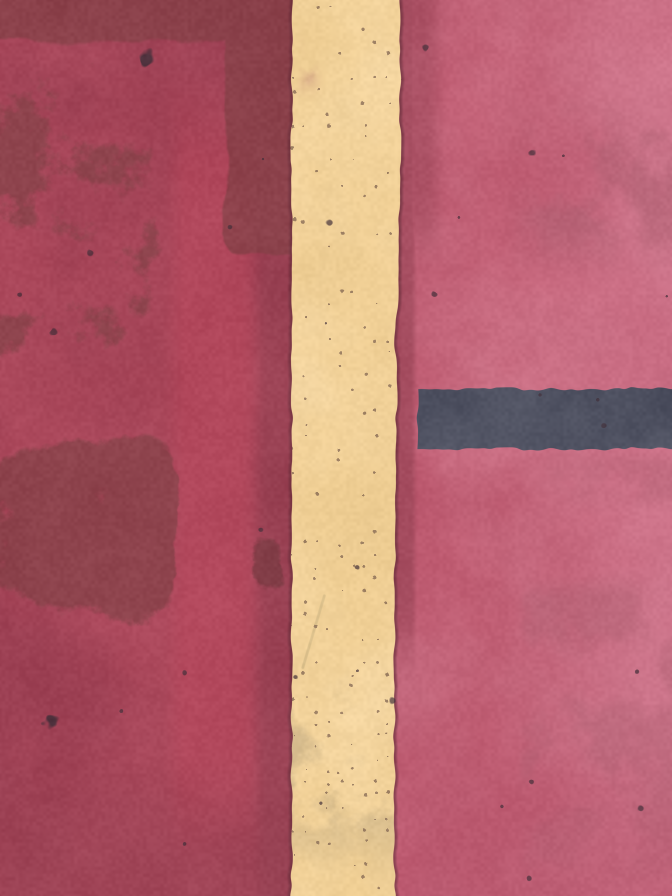
Reproduce this texture procedurally as a Shadertoy shader.

```glsl
// A weathered painted wall: two red panels split by a cream stripe, with a slate bar.
// Soft boxes place the paint layers, fractal noise frays them into worn patches,
// and hashed cells scatter pits and grain.

float hash(vec2 p) {
    vec3 q = fract(p.xyx * 0.1031);
    q += dot(q, q.yzx + 33.33);
    return fract((q.x + q.y) * q.z);
}

float noise(vec2 p) {
    vec2 i = floor(p), f = fract(p);
    f = f * f * (3.0 - 2.0 * f);
    return mix(mix(hash(i), hash(i + vec2(1, 0)), f.x),
               mix(hash(i + vec2(0, 1)), hash(i + vec2(1, 1)), f.x), f.y);
}

float fbm(vec2 p) {
    float sum = 0.0, amp = 0.46;
    for (int i = 0; i < 6; i++) {
        sum += amp * noise(p);
        p = mat2(1.6, 1.2, -1.2, 1.6) * p + 17.3;
        amp *= 0.55;
    }
    return sum;
}

// Box mask; r holds left, bottom, right, top.
float box(vec2 p, vec4 r, vec2 soft) {
    vec2 m = smoothstep(r.xy - soft, r.xy + soft, p)
           * (1.0 - smoothstep(r.zw - soft, r.zw + soft, p));
    return m.x * m.y;
}

// Turns a soft mask into a patch with eroded edges.
float worn(float mask, float grain, float bite) {
    return smoothstep(0.44, 0.58, mask + (grain - 0.5) * bite) * smoothstep(0.0, 0.15, mask);
}

// Irregular spots, at most one in each cell.
float specks(vec2 p, float cells, float chance, float size) {
    vec2 g = p * cells, id = floor(g);
    vec2 centre = 0.3 + 0.4 * vec2(hash(id + 3.1), hash(id + 9.7));
    float r = size * (0.5 + hash(id + 5.3)) * (0.7 + 0.6 * noise(g * 9.0));
    return (1.0 - smoothstep(r * 0.6, r * 1.2, distance(fract(g), centre)))
         * step(hash(id + 21.0), chance);
}

// A ragged chip of paint.
float chip(vec2 p, vec2 centre, float r) {
    return 1.0 - smoothstep(0.6, 1.1, distance(p, centre) / r + 1.2 * noise(p * 130.0) - 0.6);
}

float segment(vec2 p, vec2 a, vec2 b) {
    vec2 d = b - a;
    return length(p - a - d * clamp(dot(p - a, d) / dot(d, d), 0.0, 1.0));
}

vec3 leftPanel(vec2 uv, float cloud, float grain) {
    vec3 brown = vec3(0.53, 0.255, 0.285), dull = vec3(0.58, 0.25, 0.317);
    vec3 col = mix(vec3(0.61, 0.25, 0.325), vec3(0.68, 0.29, 0.365), cloud);
    // Bright vertical coat, then the dull strip beside the stripe.
    float coat = box(uv, vec4(0.26, 0.08, 0.375, 0.86), vec2(0.02, 0.08));
    float strip = box(uv, vec4(0.385, -0.2, 0.5, 0.72), vec2(0.015, 0.03));
    col = mix(col, vec3(0.71, 0.28, 0.36), 0.7 * coat);
    col = mix(col, dull, 0.65 * strip);
    // Worn brown areas: top border, upper column, mottling, solid block.
    float top = box(uv, vec4(-0.2, 0.955, 0.5, 1.2), vec2(0.05, 0.025));
    float column = box(uv, vec4(0.335, 0.715, 0.5, 1.2), vec2(0.025, 0.02));
    float mottle = 0.49 * box(uv, vec4(-0.2, 0.58, 0.25, 0.92), vec2(0.03, 0.06));
    float block = 0.78 * box(uv, vec4(-0.2, 0.315, 0.262, 0.51), vec2(0.02, 0.05));
    float scuff = 0.46 * box(uv, vec4(0.37, 0.33, 0.43, 0.41), vec2(0.02, 0.03));
    col = mix(col, brown, 0.85 * worn(max(top, column), grain, 0.6));
    col = mix(col, brown, 0.85 * worn(max(mottle, block), grain, 1.1));
    col = mix(col, brown * 0.85, 0.7 * worn(scuff, grain, 1.2));
    return mix(col, dull, 0.5 - 0.5 * smoothstep(0.0, 0.2, uv.y));
}

vec3 rightPanel(vec2 uv, float cloud, float grain) {
    vec3 col = mix(vec3(0.74, 0.35, 0.435), vec3(0.80, 0.45, 0.53), cloud);
    col = mix(col, vec3(0.83, 0.49, 0.58), 0.55 * smoothstep(0.68, 1.05, uv.x));
    // Rubbed rectangles of an older coat.
    float rubbed = 0.65 * box(uv, vec4(0.78, 0.72, 1.1, 0.87), vec2(0.05, 0.04))
                 + 0.5 * box(uv, vec4(0.775, 0.02, 1.2, 0.35), vec2(0.008, 0.02))
                 + 0.4 * box(uv, vec4(0.8, 0.44, 1.2, 0.49), vec2(0.05, 0.015));
    col = mix(col, vec3(0.67, 0.36, 0.43), rubbed * smoothstep(0.35, 0.7, grain));
    // Dark upper corner and the seam beside the stripe.
    float corner = box(uv, vec4(0.5, 0.73, 0.65, 1.2), vec2(0.02, 0.04));
    float seam = box(uv, vec4(0.5, 0.28, 0.617, 1.2), vec2(0.006, 0.06));
    col = mix(col, vec3(0.61, 0.28, 0.35), 0.7 * max(seam, 0.8 * corner));
    return mix(col, vec3(0.70, 0.31, 0.40), 0.45 - 0.45 * smoothstep(0.0, 0.2, uv.y));
}

vec3 creamStripe(vec2 uv, vec2 p, float cloud, float grain) {
    vec3 col = mix(vec3(0.94, 0.81, 0.58), vec3(0.975, 0.86, 0.66), cloud);
    float stain = 0.15 + 0.85 * box(uv, vec4(0.3, 0.06, 0.7, 0.23), vec2(0.1, 0.06));
    float smudge = box(uv, vec4(0.445, 0.905, 0.47, 0.965), vec2(0.015, 0.02));
    float scratch = segment(p, vec2(0.338, 0.255), vec2(0.362, 0.335));
    col = mix(col, vec3(0.73, 0.64, 0.48), 0.6 * stain * smoothstep(0.5, 0.75, grain));
    col = mix(col, vec3(0.76, 0.55, 0.47), 0.8 * smudge * smoothstep(0.35, 0.65, grain));
    col = mix(col, vec3(0.78, 0.69, 0.5), 0.5 - 0.5 * smoothstep(0.0005, 0.0025, scratch));
    return mix(col, vec3(0.48, 0.37, 0.3), 0.7 * specks(p, 75.0, 0.12 + 0.25 * stain, 0.12));
}

void mainImage(out vec4 fragColor, in vec2 fragCoord) {
    vec2 uv = fragCoord / iResolution.xy, p = uv * vec2(0.75, 1.0);
    float aa = 0.7 / iResolution.x, grain = fbm(p * 16.0 + 31.0);
    float cloud = smoothstep(0.25, 0.75, fbm(p * 5.0 + 4.0));
    vec2 wobble = 0.004 * vec2(noise(uv.yy * 45.0), noise(uv.xx * 50.0)) - 0.002;
    vec3 col = uv.x < 0.51 ? leftPanel(uv, cloud, grain) : rightPanel(uv, cloud, grain);
    // Stripe with a tapering, notched right edge and thin side shadows.
    float notch = 0.005 * exp(-pow(abs(uv.y - 0.62) / 0.025, 2.0));
    float right = mix(0.587, 0.596, smoothstep(0.25, 0.95, uv.y)) - notch;
    float gap = max(0.434 - uv.x, uv.x - right) + wobble.x;
    col = mix(col, vec3(0.4, 0.18, 0.23), 0.6 - 0.6 * smoothstep(0.001, 0.007, gap));
    col = mix(creamStripe(uv, p, cloud, grain), col, smoothstep(-aa, aa, gap));
    // Slate bar with a rough outline.
    float bar = box(uv + wobble, vec4(0.622, 0.499, 1.2, 0.566), vec2(aa, aa * 0.75));
    col = mix(col, mix(vec3(0.27, 0.28, 0.345), vec3(0.33, 0.34, 0.4), grain), bar);
    // Chips, scattered pits and fine grain.
    float chips = max(chip(p, vec2(0.162, 0.936), 0.008), chip(p, vec2(0.059, 0.193), 0.009));
    chips = max(chips, 0.8 * specks(p, 26.0, 0.05, 0.07));
    col = mix(col, vec3(0.25, 0.18, 0.22), 0.85 * chips);
    col += 0.035 * noise(p * 260.0) + 0.05 * grain - 0.042;
    fragColor = vec4(clamp(col, 0.0, 1.0), 1.0);
}
```
